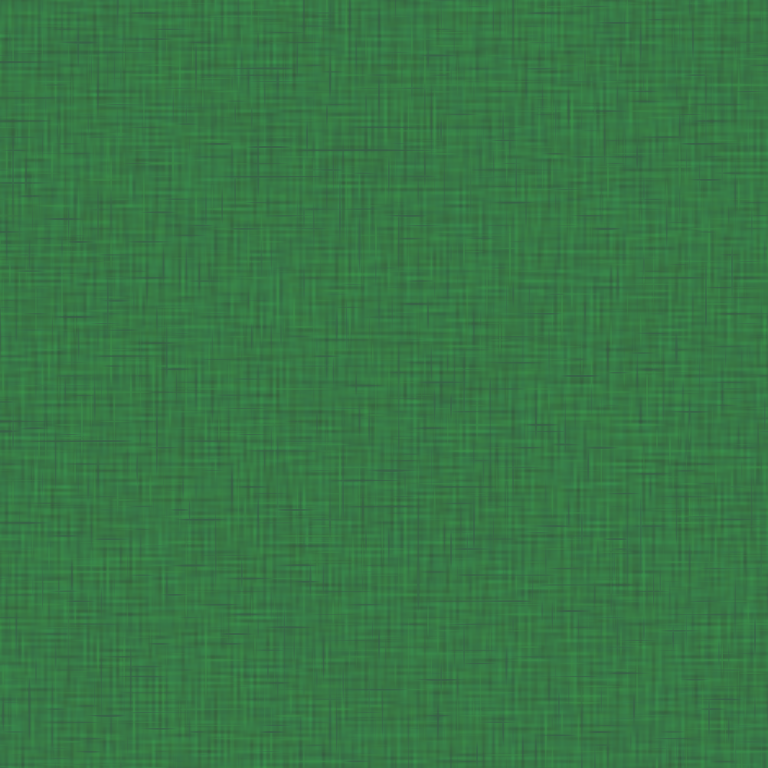
Reproduce this texture procedurally as a Shadertoy shader.

```glsl
// Green linen cloth: fine horizontal and vertical threads of uneven shade,
// made from stretched value noise whose rows are shifted at random.
// Sparse, thin dark and bright slubs are laid over the weave.

#define THREADS 235.0      // fine threads across the canvas
#define STREAKS 21.0       // shade changes along one thread
#define WEAVE_CONTRAST 0.046
#define TINT_CONTRAST 0.008
#define DARK_SLUB 0.75
#define BRIGHT_SLUB 0.55
#define BASE_GREEN vec3(0.219, 0.474, 0.274)
#define DARK_GREEN vec3(0.222, 0.365, 0.285)
#define BRIGHT_GREEN vec3(0.232, 0.560, 0.285)

float hash(vec2 p, float seed) {
    vec3 q = fract(vec3(p.xyx + seed * 17.31) * vec3(0.1031, 0.1030, 0.0973));
    q += dot(q, q.yzx + 33.33);
    return fract((q.x + q.y) * q.z);
}

// Shade along a single thread, smooth in x
float strand(float x, float row, float seed) {
    x += 40.0 * hash(vec2(row, 7.0), seed);
    float cell = floor(x);
    float t = smoothstep(0.0, 1.0, x - cell);
    return mix(hash(vec2(cell, row), seed), hash(vec2(cell + 1.0, row), seed), t);
}

// Threads running along x, from -1 to 1
float threads(vec2 p, vec2 scale, float seed) {
    p *= scale;
    float row = floor(p.y);
    float t = smoothstep(0.0, 1.0, p.y - row);
    return 2.0 * mix(strand(p.x, row, seed), strand(p.x, row + 1.0, seed), t) - 1.0;
}

// Threads set off against their neighbours, so the cloth stays even at large
float contrastThreads(vec2 p, vec2 scale, float seed) {
    vec2 nextRow = vec2(0.0, 1.0 / scale.y);
    return threads(p, scale, seed) - threads(p + nextRow, scale, seed);
}

// Fine and coarse threads of one direction
float yarn(vec2 p, float seed) {
    float fine = contrastThreads(p, vec2(STREAKS, THREADS), seed);
    float coarse = threads(p, vec2(STREAKS, 0.6 * THREADS), seed + 1.0);
    float grain = threads(p, vec2(4.0 * STREAKS, THREADS), seed + 2.0);
    return 0.64 * fine + 0.25 * coarse + 0.25 * grain;
}

// Rare thick spots on the threads, from 0 to 1
float slub(vec2 p, float seed) {
    float spot = contrastThreads(p, vec2(STREAKS, THREADS), seed);
    return smoothstep(0.70, 1.70, spot);
}

void mainImage(out vec4 fragColor, in vec2 fragCoord) {
    vec2 weft = fragCoord / iResolution.y;
    vec2 warp = weft.yx;

    // Woven shade
    float shade = yarn(weft, 1.0) + yarn(warp, 5.0);
    vec3 color = BASE_GREEN + WEAVE_CONTRAST * shade * vec3(0.08, 1.0, 0.25);

    // Yellowish and bluish threads
    float tint = threads(weft, vec2(STREAKS, 0.8 * THREADS), 9.0)
               + threads(warp, vec2(STREAKS, 0.8 * THREADS), 10.0);
    color += TINT_CONTRAST * tint * vec3(-0.3, 0.0, 1.0);

    // Slubs: dark ones a little stronger across, bright ones in both directions
    float dark = max(slub(weft, 12.0), 0.75 * slub(warp, 15.0));
    float bright = max(0.9 * slub(weft, 18.0), slub(warp, 21.0));
    color = mix(color, BRIGHT_GREEN, BRIGHT_SLUB * bright);
    color = mix(color, DARK_GREEN, DARK_SLUB * dark);

    fragColor = vec4(color, 1.0);
}
```
